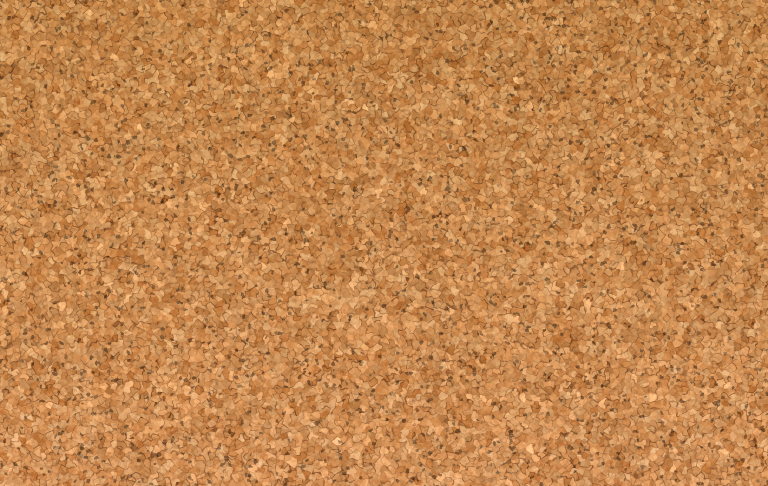
Write a Shadertoy shader that draws this texture.

```glsl
vec3 hash3(vec2 cell) {
    vec3 p = fract(cell.xyx * vec3(0.1031, 0.1030, 0.0973));
    p += dot(p, p.yxz + 33.33);
    return fract((p.xxy + p.yzz) * p.zyx);
}

// Angular grains: gap to the nearest neighbour, and ids of both grains
float grains(vec2 p, out vec2 id, out vec2 neighbour) {
    vec2 base = floor(p);
    float nearest = 9.0, second = 9.0;
    id = neighbour = base;
    for (int y = -1; y <= 1; y++)
    for (int x = -1; x <= 1; x++) {
        vec2 cell = base + vec2(x, y);
        vec3 h = hash3(cell);
        vec2 d = p - cell - 0.1 - 0.8 * h.xy;
        float angle = 6.283 * h.z;
        vec2 axis = vec2(cos(angle), sin(angle));
        d = vec2(dot(d, axis), dot(d, vec2(-axis.y, axis.x))) * vec2(0.82, 1.2);
        float dist = length(d) - 0.25 * fract(h.z * 17.0);
        if (dist < nearest) {
            second = nearest;
            neighbour = id;
            nearest = dist;
            id = cell;
        } else if (dist < second) {
            second = dist;
            neighbour = cell;
        }
    }
    return second - nearest;
}

vec3 cork(vec2 uv) {
    vec2 id, neighbour, chip, chipNeighbour;
    vec2 warp = 0.16 * sin(uv.yx * vec2(310.0, 270.0) + 2.0 * sin(uv * 190.0));
    float gap = grains(uv * 74.0 + warp, id, neighbour);
    float chipGap = grains(uv * 145.0 + 41.0 - warp, chip, chipNeighbour);
    vec3 h = hash3(id + 211.0);
    vec3 c = hash3(chip + 503.0);

    // Grain tone and hue
    float tone = 0.6 * h.x + 0.4 * h.y - 0.5;
    vec3 color = vec3(0.815, 0.568, 0.338) + tone * vec3(0.23, 0.26, 0.25);
    color += (h.z - 0.5) * vec3(0.03, -0.025, -0.05);
    color += smoothstep(0.96, 1.0, h.z) * vec3(0.08, 0.10, 0.10);

    // Small chips and dark bark flecks
    color += (c.x - 0.5) * vec3(0.10, 0.11, 0.10);
    color *= 1.0 - 0.38 * smoothstep(0.91, 0.97, c.y) * smoothstep(0.0, 0.2, chipGap);

    // Uneven crevices between grains
    float depth = hash3(id + neighbour + 97.0).x;
    float crevice = 1.0 - smoothstep(0.0, 0.24, gap);
    color *= 1.0 - crevice * (0.06 + 0.42 * depth * depth) * vec3(0.85, 1.0, 1.15);
    return color;
}

void mainImage(out vec4 fragColor, in vec2 fragCoord) {
    // Average four samples per pixel
    vec3 color = vec3(0.0);
    for (int i = 0; i < 4; i++) {
        vec2 offset = vec2(i % 2, i / 2) * 0.5 - 0.25;
        color += 0.25 * cork((fragCoord + offset) / iResolution.y);
    }

    // Broad lighting and faint mottling
    vec2 uv = fragCoord / iResolution.xy;
    float mottle = sin(uv.x * 19.0 + 2.0 * sin(uv.y * 13.0)) * sin(uv.y * 17.0 + uv.x * 8.0);
    color *= 1.035 - 0.06 * uv.y - 0.025 * uv.x * uv.y + 0.012 * mottle;
    color.b *= 1.04 - 0.09 * uv.y;
    fragColor = vec4(clamp(color, 0.0, 1.0), 1.0);
}
```
